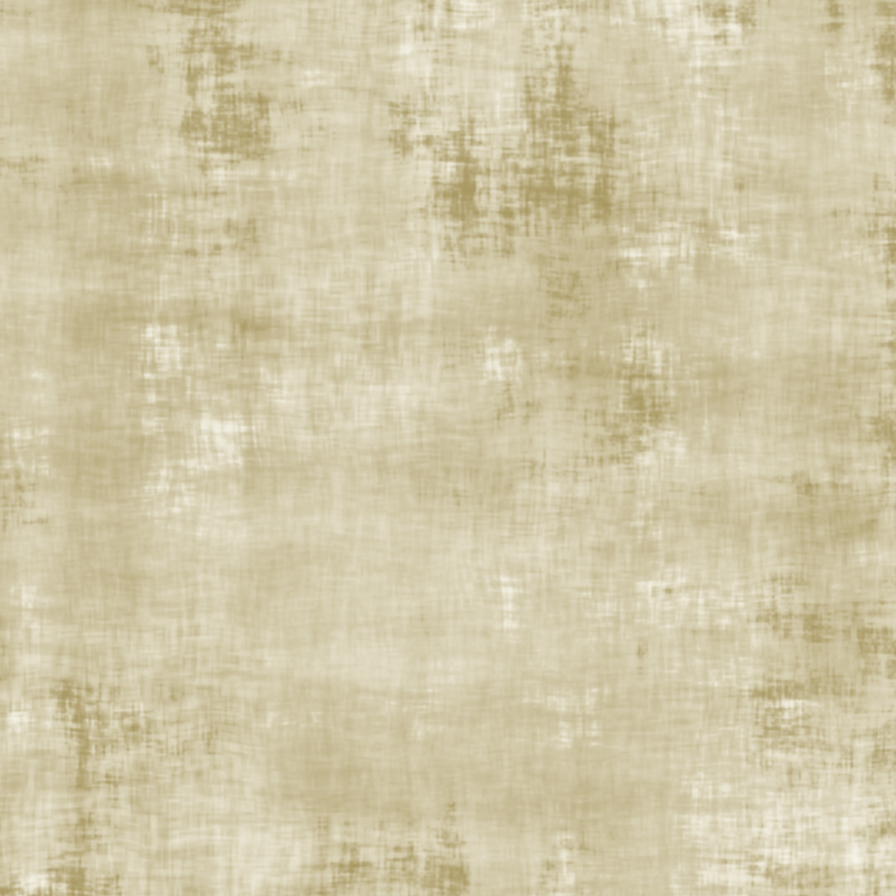
Write a Shadertoy shader that draws this texture.

```glsl
// Draws aged, stained linen cloth: crossed thread streaks over soft blotches.

#define DARK_STAIN vec3(0.60, 0.525, 0.28)
#define PALE_LINEN vec3(0.93, 0.914, 0.848)
#define BASE_TONE 0.662
#define CLOUD_AMOUNT 0.10
#define BAND_AMOUNT 0.075
#define THREAD_AMOUNT 0.064
#define STAIN_AMOUNT 0.38
#define BLEACH_AMOUNT 0.17
#define GRAIN_AMOUNT 0.06
#define WARP_AMOUNT 0.004

float hash(vec2 cell) {
    uvec2 q = uvec2(ivec2(cell)) * uvec2(1597334673u, 3812015801u);
    uint h = (q.x ^ q.y) * 1597334673u;
    h = (h ^ (h >> 15)) * 2246822519u;
    h ^= h >> 13;
    return float(h >> 8) / 16777216.0;
}

// Smooth value noise in -1..1
float noise(vec2 p) {
    vec2 cell = floor(p), f = fract(p);
    f = f * f * (3.0 - 2.0 * f);
    float low = mix(hash(cell), hash(cell + vec2(1, 0)), f.x);
    float high = mix(hash(cell + vec2(0, 1)), hash(cell + vec2(1, 1)), f.x);
    return 2.0 * mix(low, high, f.y) - 1.0;
}

// Streaks along x, in four widths from coarse folds to single threads
float streaks(vec2 p, float seed) {
    float sum = 0.0, weight = 0.85;
    vec2 scale = vec2(9.0, 46.0);
    for (int i = 0; i < 4; i++) {
        sum += weight * noise(p * scale + seed);
        scale *= 1.9;
        weight *= 1.06;
        seed += 37.3;
    }
    return sum;
}

// Axis-aligned blotches: spots crossed with long bands and broken into flecks
float blotches(vec2 p, float seed) {
    return 0.4 * noise(p * vec2(5.0, 6.0) + seed)
         + 0.32 * noise(p * vec2(13.0, 3.0) + seed + 41.7)
         + 0.32 * noise(p * vec2(3.0, 15.0) + seed + 83.1)
         + 0.2 * noise(p * vec2(19.0, 17.0) + seed + 19.4)
         + 0.14 * noise(p * vec2(34.0, 41.0) + seed + 63.8);
}

void mainImage(out vec4 fragColor, in vec2 fragCoord) {
    vec2 p = fragCoord / iResolution.y;
    vec2 uv = fragCoord / iResolution.xy;

    // Slight waviness of the threads
    vec2 sway = vec2(noise(p * 13.0 + 210.0), noise(p * 17.0 + 250.0));
    vec2 q = p + WARP_AMOUNT * sway;

    // Crossed threads
    float weave = streaks(q, 300.0) + streaks(q.yx, 500.0);
    float grain = noise(p * 270.0 + 700.0) + 0.7 * noise(p * 140.0 + 760.0);

    // Worn border, heaviest along the top
    vec2 rim = min(uv, 1.0 - uv);
    float border = 0.15 * smoothstep(0.07, 0.0, min(rim.x, rim.y))
                 + 0.16 * smoothstep(0.9, 0.97, uv.y);

    // Dark stains and bleached patches, frayed along the threads
    float fray = 0.09 * weave + 0.07 * grain;
    float stain = smoothstep(0.18, 0.9, blotches(q, 900.0) + border - fray);
    float bleach = smoothstep(0.14, 0.8, blotches(q, 1203.0) + fray);
    float wear = 0.6 + 0.9 * max(stain, bleach)
               + 0.5 * smoothstep(-0.2, 0.6, noise(p * 5.0 + 1500.0));

    // Broad clouds and long bands
    float clouds = noise(p * 3.0 + 1700.0) + 0.6 * noise(p * 8.0 + 1750.0);
    float bands = noise(q * vec2(2.5, 19.0) + 1800.0)
                + noise(q * vec2(21.0, 2.5) + 1900.0);

    float tone = BASE_TONE
               + CLOUD_AMOUNT * clouds
               + BAND_AMOUNT * bands
               + THREAD_AMOUNT * wear * weave
               + GRAIN_AMOUNT * (0.4 + 1.2 * stain) * grain
               - STAIN_AMOUNT * stain
               + BLEACH_AMOUNT * bleach;

    // Soft limits keep the extremes from clipping
    tone = 0.65 + 0.5 * tanh((tone - 0.65) / 0.5);
    fragColor = vec4(mix(DARK_STAIN, PALE_LINEN, tone), 1.0);
}
```
